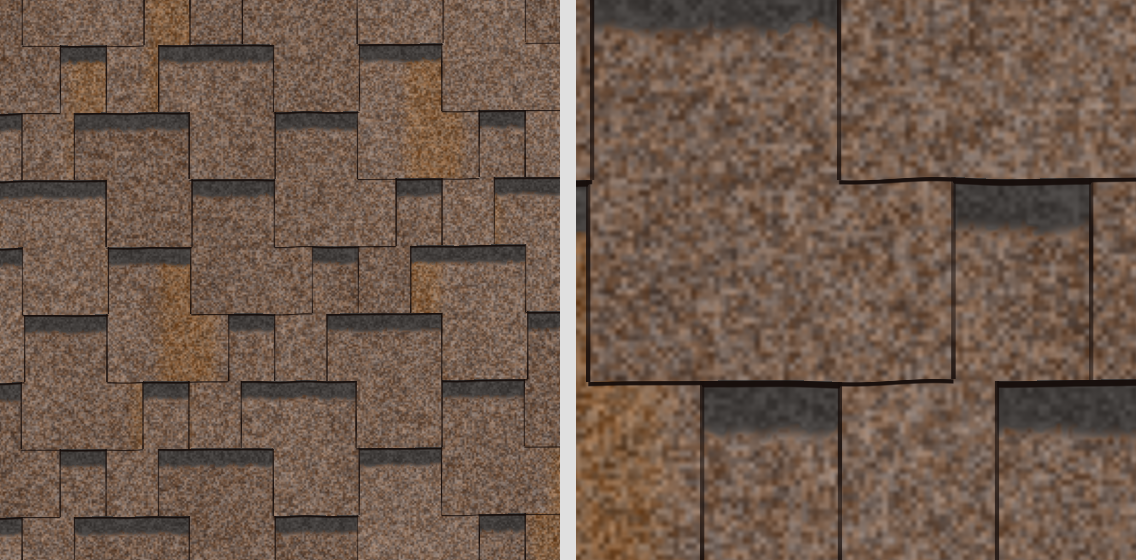
Left: the whole. Right: its middle third, enlarged.
A WebGL 2 fragment shader for this texture:

```glsl
#version 300 es
precision highp float;
uniform vec2 u_resolution;
out vec4 outColor;

// Layout, in canvas units
const float ROW_HEIGHT = 0.1202;
const float FIRST_ROW = 0.082;
const float TILT = 0.006;
const float PERIOD = 0.8984;
const float ROW_SHIFT = PERIOD / 6.0;
const float PATTERN_START = 0.107;
// Cutouts inside one period: centre, half width
const vec2 CUTOUTS[3] = vec2[3](vec2(0.041, 0.041), vec2(0.278, 0.1025), vec2(0.6075, 0.0735));

const float SEAM_HALF = 0.0013;
const float LEDGE_WIDTH = 0.0034;
const float BAND_HEIGHT = 0.031;
const float BAND_SOFTNESS = 0.0045;
const float GRAIN_SCALE = 290.0;
const float GRAIN_CONTRAST = 0.35;
const float PATCHES_ACROSS = 10.0;
const float PATCH_THRESHOLD = 0.86;

const vec3 BROWN = vec3(0.465, 0.375, 0.317);
const vec3 AMBER = vec3(0.520, 0.378, 0.255);
const vec3 SHADOW = vec3(0.255, 0.240, 0.232);
const vec3 LINE = vec3(0.085, 0.050, 0.040);

float hash(vec2 p) {
    vec3 q = fract(p.xyx * 0.1031);
    q += dot(q, q.yzx + 33.33);
    return fract((q.x + q.y) * q.z);
}

float noise(vec2 p) {
    vec2 i = floor(p), f = fract(p);
    f = f * f * (3.0 - 2.0 * f);
    return mix(mix(hash(i), hash(i + vec2(1, 0)), f.x),
               mix(hash(i + vec2(0, 1)), hash(i + vec2(1, 1)), f.x), f.y);
}

// Signed distance across to the nearest cutout side, negative inside
float cutoutDistance(float x, float row) {
    float jitter = (hash(vec2(row, 5.0)) - 0.5) * 0.004;
    float u = x + row * ROW_SHIFT - PATTERN_START + jitter;
    float d = PERIOD;
    for (int i = 0; i < 3; i++) {
        float offset = mod(u - CUTOUTS[i].x + 0.5 * PERIOD, PERIOD) - 0.5 * PERIOD;
        d = min(d, abs(offset) - CUTOUTS[i].y);
    }
    return d;
}

// Base colour along one shingle layer, with occasional amber stretches
vec3 layerColor(float x, float layer) {
    float s = x * PATCHES_ACROSS + 7.0 * hash(vec2(layer, 2.0));
    float cell = floor(s);
    float here = step(PATCH_THRESHOLD, hash(vec2(cell, layer + 40.0)));
    float next = step(PATCH_THRESHOLD, hash(vec2(cell + 1.0, layer + 40.0)));
    float amber = mix(here, next, smoothstep(0.65, 1.0, fract(s)));
    float shade = (noise(vec2(x * 6.0, layer * 9.0 + 60.0)) - 0.5) * 0.05;
    return mix(BROWN, AMBER, 0.85 * amber) + shade;
}

void main() {
    vec2 p = gl_FragCoord.xy / u_resolution;
    float px = 1.0 / min(u_resolution.x, u_resolution.y);

    // Rows counted downwards, slightly tilted and wavy
    float wave = (noise(vec2(p.x * 22.0, floor(p.y * 8.0) * 0.0)) - 0.5) * 0.002;
    float v = (1.0 - p.y - FIRST_ROW + TILT * p.x + wave) / ROW_HEIGHT;
    float row = floor(v);
    float below = fract(v) * ROW_HEIGHT;
    float side = cutoutDistance(p.x, row);
    float sideAbove = cutoutDistance(p.x, row - 1.0);
    float cutout = 1.0 - smoothstep(-px, px, side);
    float tabAbove = smoothstep(-px, px, sideAbove);

    // Mineral granules
    vec2 g = p * GRAIN_SCALE;
    float grain = 0.65 * noise(g) + 0.35 * noise(g * 0.47 + 31.0) - 0.5;
    float tint = noise(g * 0.8 + 77.0) - 0.5;
    vec3 color = layerColor(p.x, row + step(side, 0.0));
    color += grain * GRAIN_CONTRAST + tint * vec3(0.07, 0.0, -0.06);

    // Dark band with a ragged lower edge at the top of each cutout
    float ragged = (noise(vec2(p.x * 90.0, row * 3.0)) - 0.5) * 0.005 + grain * 0.010;
    float band = 1.0 - smoothstep(-BAND_SOFTNESS, BAND_SOFTNESS, below - BAND_HEIGHT - ragged);
    color = mix(color, SHADOW + grain * 0.16, band * cutout);

    // Upright seams, worn unevenly
    float wear = 0.5 + 0.5 * noise(vec2(p.x * 14.0, v * 3.0));
    float seam = 1.0 - smoothstep(SEAM_HALF - px * 0.5, SEAM_HALF + px * 0.5, abs(side));
    color = mix(color, LINE, seam * wear);

    // Shadowed ledge under each tab, heavier above a cutout
    float width = LEDGE_WIDTH * mix(0.8, 1.2, cutout);
    float ledge = smoothstep(0.0, px, below) * (1.0 - smoothstep(width - px, width + px, below));
    color = mix(color, LINE, 0.95 * ledge * max(tabAbove, cutout));

    outColor = vec4(clamp(color, 0.0, 1.0), 1.0);
}
```
